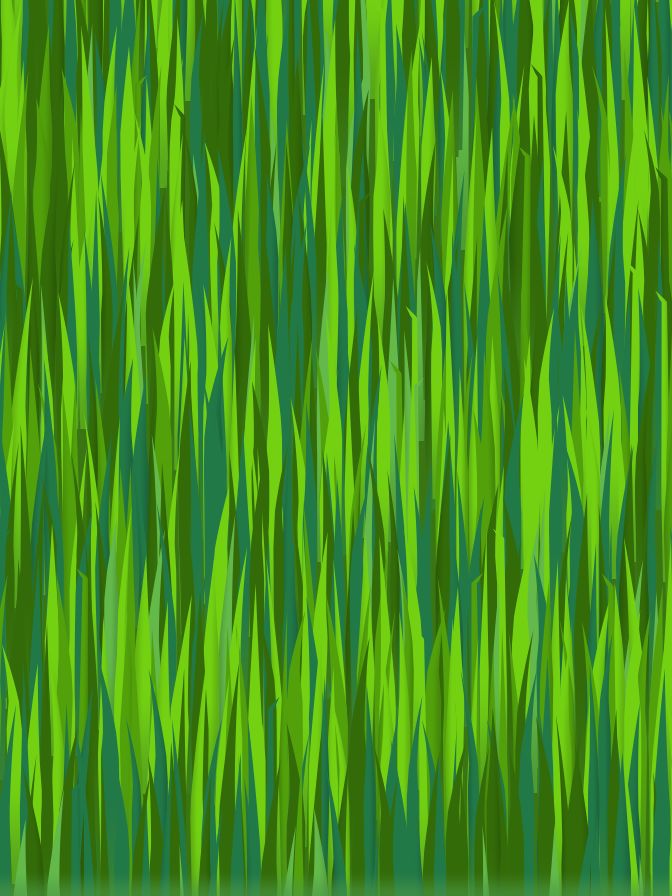
A Shadertoy shader for this pattern:

```glsl
// Dense meadow of pointed grass blades, layered in rows from back to front.

// Blade colours
const vec3 DARK   = vec3(0.20, 0.42, 0.03);
const vec3 TEAL   = vec3(0.13, 0.475, 0.28);
const vec3 BRIGHT = vec3(0.45, 0.82, 0.07);
const vec3 MID    = vec3(0.32, 0.63, 0.04);
const vec3 LIGHT  = vec3(0.39, 0.73, 0.29);
const vec3 MOSS   = vec3(0.26, 0.53, 0.14);
const vec3 MIST   = vec3(0.30, 0.60, 0.28);

// Layout, in canvas heights
const int   ROWS        = 24;
const float TOP_TIP     = 1.25;   // mean tip height of the rearmost row
const float BOTTOM_TIP  = 0.13;   // mean tip height of the front row
const float TIP_JITTER  = 0.09;
const float CELL        = 0.0255; // one blade per cell
const float MIN_LENGTH  = 0.26;
const float MAX_LENGTH  = 0.38;
const float MIN_HALF    = 0.0050; // half widths
const float MAX_HALF    = 0.0105;
const float LEAN        = 0.010;
const float BEND        = 0.030;
const float HOOK_SHARE  = 0.05;
const float HOOK_SIZE   = 0.010;
const float ROW_PURITY  = 0.64;   // share of blades in the row's own tone

// Dominant tone of each row, repeating down the canvas
const int TONE_COUNT = 6;
const vec3 ROW_TONES[TONE_COUNT] = vec3[](BRIGHT, MID, BRIGHT, TEAL, DARK, TEAL);

// Integer hash: three values in 0..1
vec3 hash3(int cell, int row, int salt) {
    uvec3 v = uvec3(cell + 512, row, salt) * 1664525u + 1013904223u;
    v.x += v.y * v.z; v.y += v.z * v.x; v.z += v.x * v.y;
    v ^= v >> 16u;
    v.x += v.y * v.z; v.y += v.z * v.x; v.z += v.x * v.y;
    return vec3(v >> 8u) / 16777216.0;
}

// Random tone by area share
vec3 mixedTone(float r) {
    return r < 0.42 ? DARK : r < 0.55 ? TEAL : r < 0.83 ? BRIGHT : r < 0.93 ? MID : LIGHT;
}

// Colour and coverage of one blade
vec4 blade(vec2 p, int cell, int row, float pixel) {
    vec3 place = hash3(cell, row, 1);
    vec3 form  = hash3(cell, row, 2);
    vec3 paint = hash3(cell, row, 3);

    // Tone; pale blades stay short
    vec3 tone = paint.x < ROW_PURITY ? ROW_TONES[row % TONE_COUNT] : mixedTone(paint.y);
    if (row % TONE_COUNT == TONE_COUNT - 1 && paint.x > 0.82) tone = LIGHT;
    float drop = tone == LIGHT ? 0.04 : 0.0;

    // Height along the blade: 0 at the base, 1 at the tip
    float rowTip = mix(TOP_TIP, BOTTOM_TIP, float(row) / float(ROWS - 1));
    float tip = rowTip + (place.y - 0.5) * TIP_JITTER - drop;
    float len = mix(MIN_LENGTH, MAX_LENGTH, place.z);
    float t = 1.0 - (tip - p.y) / len;
    if (t < 0.0 || t > 1.0) return vec4(0.0);

    // Spine with a kink, and on a few blades a folded tip
    bool hooked = paint.z < HOOK_SHARE;
    float knee = mix(0.50, 0.78, form.z);
    float bend = max(t - knee, 0.0) / (1.0 - knee);
    float spine = (float(cell) + 0.5 + 0.5 * (place.x - 0.5)) * CELL;
    spine += (form.x - 0.5) * LEAN * t;
    if (hooked) spine += HOOK_SIZE * sign(form.y - 0.5) * max(t - 0.96, 0.0) / 0.04;
    else        spine += (form.y - 0.5) * BEND * bend * mix(bend, 1.0, 0.6);

    // Straight-edged profile, widest below the knee
    float taper = hooked ? min(1.0 - 0.5 * t, (1.0 - t) / 0.06) : (1.0 - t) / (1.0 - 0.85 * knee);
    float fullHalf = mix(MIN_HALF, MAX_HALF, fract(paint.z * 7.0));
    float halfWidth = fullHalf * min(mix(0.65, 1.0, min(t / 0.5, 1.0)), taper);
    float x = p.x - spine;
    float cover = min(0.5 + (halfWidth - abs(x)) / pixel, 2.0 * halfWidth / pixel);

    // Soft side shade on some blades, mossy base on all
    float side = smoothstep(-0.2, 1.0, x * sign(form.z - 0.5) / fullHalf);
    float shade = 1.0 - 0.16 * side * step(0.65, fract(paint.y * 13.0));
    vec3 colour = mix(tone * shade, MOSS, 0.6 * smoothstep(0.45, 0.0, t));
    return vec4(colour, clamp(cover, 0.0, 1.0));
}

void mainImage(out vec4 fragColor, in vec2 fragCoord) {
    float pixel = 1.0 / iResolution.y;
    vec2 p = fragCoord * pixel;
    vec3 colour = mix(DARK, MOSS, 0.4);

    // Paint rows back to front, with neighbours for leaning blades
    for (int row = 0; row < ROWS; row++) {
        vec2 q = p + vec2(hash3(0, row, 4).x * CELL, 0.0);
        int home = int(floor(q.x / CELL));
        for (int k = -1; k <= 1; k++) {
            vec4 b = blade(q, home + k, row, pixel);
            colour = mix(colour, b.rgb, b.a);
        }
    }

    // Pale haze along the ground
    colour = mix(colour, MIST, 0.6 * smoothstep(0.03, 0.0, p.y));
    fragColor = vec4(colour, 1.0);
}
```
